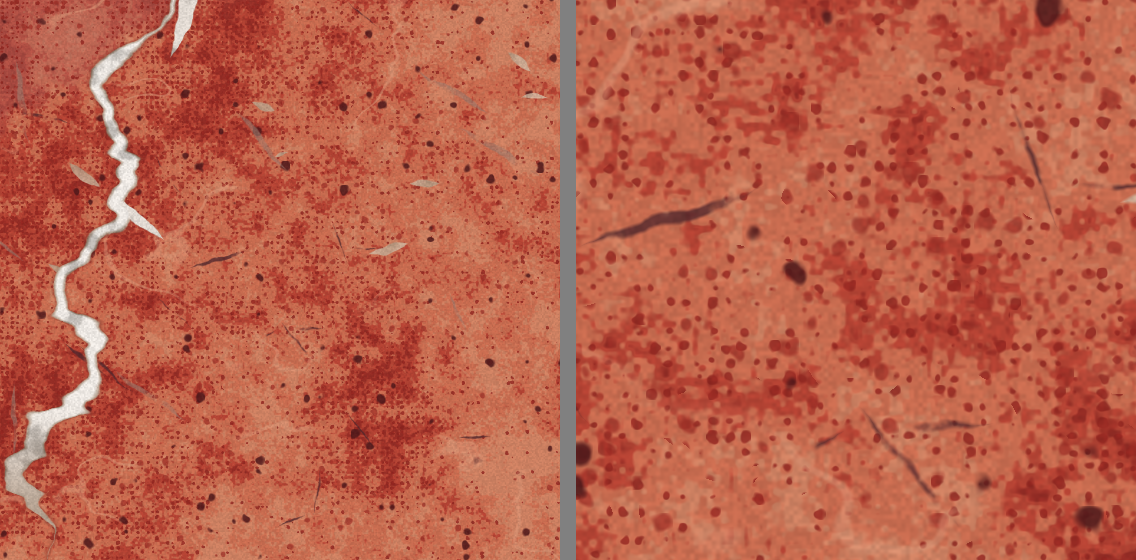
Left: the whole. Right: its middle third, enlarged.
A WebGL 1 fragment shader for this texture:

```glsl
precision highp float;
// Polished red marble: mottled salmon and brick-red stone with dark specks,
// one jagged white calcite vein, and scattered pale lenses and hairline cracks.
// Layered value noise makes the stone; tapered lens shapes make the inclusions.
uniform vec2 u_resolution;

vec2 hash2(vec2 p) {
  vec3 q = fract(p.xyx * vec3(0.1031, 0.1030, 0.0973));
  q += dot(q, q.yzx + 33.33);
  return fract((q.xx + q.yz) * q.zy);
}

float noise(vec2 p) {
  vec2 i = floor(p), f = fract(p);
  f = f * f * (3.0 - 2.0 * f);
  float low = mix(hash2(i).x, hash2(i + vec2(1, 0)).x, f.x);
  float high = mix(hash2(i + vec2(0, 1)).x, hash2(i + vec2(1, 1)).x, f.x);
  return mix(low, high, f.y);
}

float fbm(vec2 p) {
  float sum = 0.0, amp = 0.516;
  for (int i = 0; i < 5; i++) {
    sum += amp * noise(p);
    p = mat2(1.6, 1.2, -1.2, 1.6) * p + 7.3;
    amp *= 0.5;
  }
  return sum;
}

// Jittered round specks, one per grid cell, kept with the given probability.
float specks(vec2 p, float cells, float density) {
  vec2 g = p * cells, id = floor(g);
  vec2 pick = hash2(id + 17.0), place = 0.35 + 0.3 * hash2(id + 61.0);
  float radius = 0.14 + 0.26 * pick.y * pick.y;
  float d = length(fract(g) - place) + 0.3 * (noise(g * 2.7) - 0.5);
  return (1.0 - smoothstep(radius - 0.1, radius + 0.12, d)) * step(pick.x, density);
}

// Tapered sliver with half length and half width in size.
float lens(vec2 p, float angle, vec2 size) {
  float c = cos(angle), s = sin(angle);
  vec2 q = vec2(c * p.x + s * p.y, c * p.y - s * p.x);
  float t = q.x / size.x;
  return 1.0 - smoothstep(-0.0016, 0.0016, abs(q.y) - size.y * (1.0 - t * t));
}

float scatter(vec2 p, float seed, float tilt, vec2 size) {
  float mask = 0.0;
  for (int i = 0; i < 8; i++) {
    vec2 place = hash2(vec2(float(i) * 5.0 + 2.0, seed));
    vec2 shape = hash2(vec2(seed + 40.0, float(i) * 3.0 + 1.0));
    float sliver = lens(p - place, tilt + 1.4 * (shape.x - 0.5), size * (0.5 + shape.y));
    mask = max(mask, sliver);
  }
  return mask;
}

// Horizontal position of the main vein at height y.
float veinPath(float y) {
  float bends = 0.042 * sin(18.5 * (y - 0.25));
  float kinks = 0.04 * (noise(vec2(y * 20.0, 3.0)) - 0.5);
  return 0.05 + 0.22 * y + bends + kinks + 0.018 * (noise(vec2(y * 52.0, 8.0)) - 0.5);
}

void main() {
  vec2 p = gl_FragCoord.xy / u_resolution;
  vec2 ragged = p + 0.016 * (vec2(fbm(p * 22.0), fbm(p * 22.0 + 31.0)) - 0.5);
  float cloud = fbm(p * 4.0 + 0.8 * fbm(p * 3.0 + 5.0));
  float mottle = fbm(p * 30.0 + 11.0);
  float grain = noise(p * 230.0);

  // Stone body: clouds, patches and grain choose between light, salmon and red.
  float patches = smoothstep(0.58, 0.66, fbm(ragged * 6.0 + 19.0));
  float redness = 1.6 * (cloud - 0.5) + 1.3 * (mottle - 0.5) + 0.55 * (grain - 0.5);
  redness += 0.22 * patches + 0.14 * (0.5 - p.x);
  vec3 stone = mix(vec3(0.80, 0.50, 0.38), vec3(0.78, 0.42, 0.31), smoothstep(-0.4, -0.12, redness));
  stone = mix(stone, vec3(0.70, 0.26, 0.20), smoothstep(0.06, 0.32, redness));
  stone = mix(stone, vec3(0.55, 0.15, 0.13), 0.8 * smoothstep(0.42, 0.68, redness));

  // Dull pink haze in the upper left corner.
  float haze = smoothstep(-0.04, 0.06, p.y - 0.6 * p.x - 0.77 + 0.1 * (mottle - 0.5));
  stone = mix(stone, vec3(0.70, 0.38, 0.34), 0.5 * haze);

  // Specks are denser in the redder zones.
  float density = clamp(0.4 + 1.8 * (cloud - 0.5) - 0.25 * p.x, 0.08, 0.7);
  stone = mix(stone, vec3(0.56, 0.14, 0.12), 0.8 * specks(p, 112.0, density));
  stone = mix(stone, vec3(0.60, 0.17, 0.14), 0.7 * specks(p + 0.37, 67.0, 0.6 * density));
  stone = mix(stone, vec3(0.30, 0.09, 0.10), 0.85 * specks(p + 0.7, 46.0, 0.05));

  // Faint pale threads follow a noise contour and fade in and out.
  float contour = abs(fbm(p * vec2(2.2, 3.4) + 43.0) - 0.5);
  float thread = (1.0 - smoothstep(0.002, 0.009, contour)) * smoothstep(0.45, 0.65, noise(p * 6.0));
  stone = mix(stone, vec3(0.85, 0.59, 0.47), 0.5 * thread);

  // Grey veinlets and dark cracks.
  float veinlet = scatter(ragged, 23.0, -0.95, vec2(0.06, 0.0045));
  stone = mix(stone, vec3(0.60, 0.46, 0.41), 0.65 * veinlet * smoothstep(0.25, 0.6, mottle));
  float crack = max(scatter(ragged, 9.0, -0.25, vec2(0.035, 0.0026)),
                    scatter(ragged, 52.0, -1.0, vec2(0.04, 0.0016)));
  stone = mix(stone, vec3(0.31, 0.15, 0.17), 0.8 * crack * smoothstep(0.3, 0.5, mottle));

  // Main vein: distance corrected by slope, with swelling width and thin ends.
  float slope = (veinPath(ragged.y + 0.006) - veinPath(ragged.y - 0.006)) / 0.012;
  float offset = abs(ragged.x - veinPath(ragged.y)) / sqrt(1.0 + slope * slope);
  float width = 0.006 + 0.015 * noise(vec2(p.y * 17.0, 27.0));
  width *= (1.0 - 0.55 * smoothstep(0.90, 0.95, p.y)) * smoothstep(0.03, 0.14, p.y);
  float depth = width - offset;
  float vein = smoothstep(-0.0018, 0.0018, depth);

  // Side branch, upper sliver and loose pale lenses share the calcite colours.
  vec2 fork = vec2(veinPath(0.64) + 0.035, 0.61);
  float branch = lens(ragged - fork, -0.75, vec2(0.06, 0.009));
  float sliver = lens(ragged - vec2(0.34, 1.0), 1.25, vec2(0.11, 0.016));
  float loose = scatter(ragged, 71.0, -0.3, vec2(0.024, 0.0065));
  float rim = smoothstep(-0.007, 0.0, depth) * (1.0 - vein);
  stone = mix(stone, vec3(0.54, 0.22, 0.17), 0.45 * rim);
  float core = smoothstep(0.0, 0.007, depth) * smoothstep(0.05, 0.3, p.y);
  core = max(core, 0.8 * max(branch, sliver));
  vec3 calcite = mix(vec3(0.70, 0.62, 0.55), vec3(0.93, 0.91, 0.89), core);
  calcite -= 0.18 * smoothstep(0.5, 0.72, mottle);
  vec3 color = mix(stone, vec3(0.76, 0.66, 0.57) + 0.3 * (mottle - 0.5), 0.85 * loose);
  color = mix(color, calcite, max(vein, max(branch, sliver)));

  // Fine crystalline grain over everything.
  color *= 1.0 + 0.13 * (noise(p * 390.0 + 3.0) - 0.5);
  gl_FragColor = vec4(color, 1.0);
}
```
